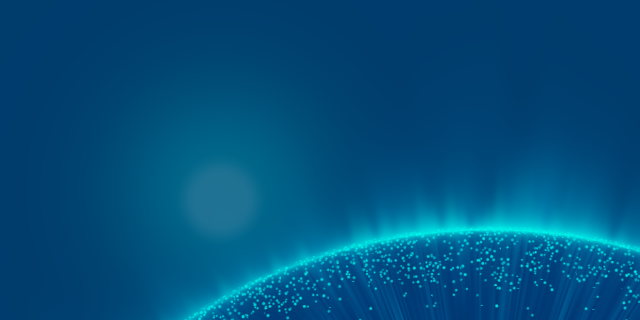
Reproduce this background procedurally as a WebGL 2 fragment shader.

```glsl
#version 300 es
precision highp float;
// Glowing fibre-optic dome rising under a deep blue sky with a soft teal halo.

uniform vec2 u_resolution;
out vec4 fragColor;

#define DOME_CENTER vec2(1.53, -1.418)
#define DOME_RADIUS 1.70
#define FIBRE_FOCUS vec2(1.50, -0.70)
#define HALO_CENTER vec2(0.69, 0.41)
#define HALO_SIZE 0.33
#define DISK_CENTER vec2(0.69, 0.375)
#define DOT_CELL 0.021
#define DOT_RADIUS 0.0046
#define DOT_LAYERS 3

const vec3 NAVY  = vec3(0.00, 0.235, 0.425);
const vec3 TEAL  = vec3(0.00, 0.42, 0.55);
const vec3 SLATE = vec3(0.15, 0.45, 0.58);
const vec3 AZURE = vec3(0.00, 0.55, 0.74);
const vec3 CYAN  = vec3(0.00, 0.96, 0.92);

float hash(vec2 p) {
    vec3 q = fract(p.xyx * 0.1031);
    q += dot(q, q.yzx + 33.33);
    return fract((q.x + q.y) * q.z);
}

float noise(vec2 p) {
    vec2 i = floor(p), f = fract(p);
    f = f * f * (3.0 - 2.0 * f);
    float low = mix(hash(i), hash(i + vec2(1, 0)), f.x);
    float high = mix(hash(i + vec2(0, 1)), hash(i + vec2(1, 1)), f.x);
    return mix(low, high, f.y);
}

float bell(float x, float width) {
    return exp(-x * x / (width * width));
}

// Scattered fibre tips: one jittered dot per cell, kept with chance "density".
float fibreTips(vec2 p, float density, float pixel) {
    float tips = 0.0;
    for (int k = 0; k < DOT_LAYERS; k++) {
        float seed = float(k) * 37.0 + 11.0;
        vec2 q = p / DOT_CELL + seed * vec2(0.37, 0.61);
        vec2 cell = floor(q) + seed;
        vec2 jitter = 0.25 + 0.5 * vec2(hash(cell + 3.1), hash(cell + 57.7));
        float dist = length(fract(q) - jitter) * DOT_CELL;
        float radius = DOT_RADIUS * mix(0.55, 1.0, hash(cell + 91.3));
        float dotMask = 1.0 - smoothstep(radius - pixel, radius + pixel, dist);
        float kept = step(hash(cell), density);
        tips = max(tips, dotMask * kept * mix(0.55, 1.0, hash(cell + 23.9)));
    }
    return tips;
}

void main() {
    vec2 p = gl_FragCoord.xy / u_resolution.y;
    float pixel = 1.0 / u_resolution.y;

    // Sky with halo and pale disk
    vec3 color = mix(NAVY, TEAL, bell(length(p - HALO_CENTER), HALO_SIZE));
    float disk = 1.0 - smoothstep(0.075, 0.15, length(p - DISK_CENTER));
    color = mix(color, SLATE, 0.85 * disk);

    // Dome coordinates: height above the rim and angle along it
    vec2 radial = p - DOME_CENTER;
    float height = length(radial) - DOME_RADIUS;
    float angle = atan(radial.x, radial.y);
    float crest = bell(p.x - 1.56, 0.62);
    float above = max(height, 0.0);
    float depth = max(-height, 0.0);

    // Wide aura, tall rays and short flames over the rim
    float rays = noise(vec2(angle * 22.0, above * 2.0));
    float flames = noise(vec2(angle * 58.0, above * 5.0 + 7.0));
    float reach = mix(0.075, 0.115, crest) * mix(0.75, 1.35, rays);
    float aura = exp(-above / reach) * mix(0.72, 0.95, crest);
    aura += 0.28 * bell(p.x - 1.75, 0.13) * bell(above - 0.12, 0.13) * rays;
    color = mix(color, AZURE, min(aura, 1.0));
    float flame = exp(-above / mix(0.012, 0.052, flames * (0.45 + 0.55 * crest)));
    color = mix(color, CYAN, flame * mix(0.45, 0.95, crest));

    // Dome body with fine fibres fanning out from below
    vec2 fan = p - FIBRE_FOCUS;
    float fanAngle = atan(fan.x, fan.y);
    float strands = noise(vec2(fanAngle * 130.0, length(fan) * 4.0));
    strands *= noise(vec2(fanAngle * 34.0, length(fan) * 3.0 + 9.0));
    vec3 body = mix(NAVY * vec3(1.0, 0.92, 1.06), AZURE, 0.50 * strands);
    body = mix(body, AZURE, 0.65 * exp(-depth / 0.045));
    float rimWidth = mix(0.007, 0.015, flames);
    body = mix(body, CYAN, exp(-depth / rimWidth) * mix(0.45, 0.95, crest));
    color = mix(color, body, smoothstep(0.004, -0.004, height));

    // Fibre tips, crowded at the rim and sparse lower down
    float clumps = smoothstep(0.2, 0.75, noise(p * 13.0));
    float density = mix(0.08, 0.48, clumps) * (1.0 - smoothstep(0.09, 0.27, depth));
    density += 0.65 * exp(-depth / 0.022);
    float tips = fibreTips(p, density, pixel);
    tips *= 1.0 - smoothstep(0.004, 0.014, height);
    color = mix(color, CYAN, 0.9 * tips);

    fragColor = vec4(color, 1.0);
}
```
